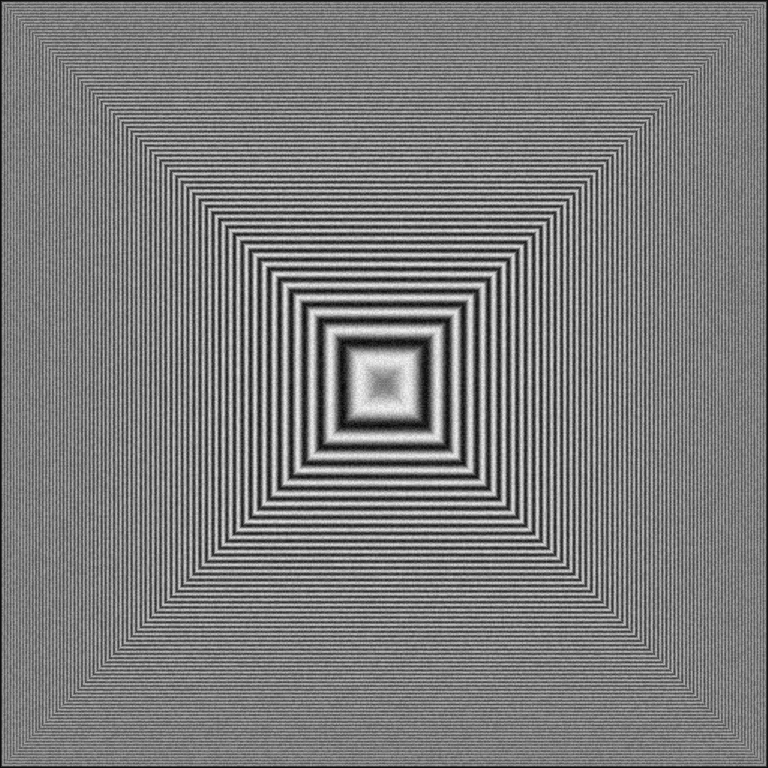
Reproduce this pattern procedurally as a Shadertoy shader.

```glsl
// Square zone plate: nested grey rings that tighten towards the rim, under fine grain.
#define RING_RATE 257.0    // cycles per squared canvas unit
#define MID_GREY 0.487
#define CONTRAST 0.41
#define RIM_FADE 1.4       // loss of contrast from centre to rim
#define GRAIN_CELLS 512.0  // grain cells across the canvas
#define GRAIN_AMOUNT 0.11
#define FRAME_WIDTH 0.00195
#define FRAME_GREY 0.06

const float TAU = 6.2831853;

float hash21(vec2 cell) {
    vec3 q = fract(vec3(cell.xyx) * 0.1031);
    q += dot(q, q.yzx + 33.33);
    return fract((q.x + q.y) * q.z);
}

// Distance from the centre measured in squares
float squareRadius(vec2 p) {
    return max(abs(p.x), abs(p.y));
}

// Sine chirp whose frequency grows linearly with the radius
float ringWave(float radius, float pixel) {
    float fade = exp(-RIM_FADE * 4.0 * radius * radius);
    float cyclesPerPixel = 2.0 * RING_RATE * radius * pixel;
    float resolved = 1.0 - smoothstep(0.52, 0.75, cyclesPerPixel);
    return sin(TAU * RING_RATE * radius * radius) * fade * resolved;
}

void mainImage(out vec4 fragColor, in vec2 fragCoord) {
    vec2 uv = fragCoord / iResolution.xy;
    float pixel = 1.0 / min(iResolution.x, iResolution.y);
    float radius = squareRadius(uv - 0.5);

    // Rings
    float grey = MID_GREY + CONTRAST * ringWave(radius, pixel);

    // Grain
    grey += GRAIN_AMOUNT * (hash21(floor(uv * GRAIN_CELLS)) - 0.5);

    // Thin dark frame
    float edge = 0.5 - FRAME_WIDTH;
    float frame = smoothstep(edge - 0.5 * pixel, edge + 0.5 * pixel, radius);
    grey = mix(grey, FRAME_GREY, frame);

    fragColor = vec4(vec3(clamp(grey, 0.0, 1.0)), 1.0);
}
```
